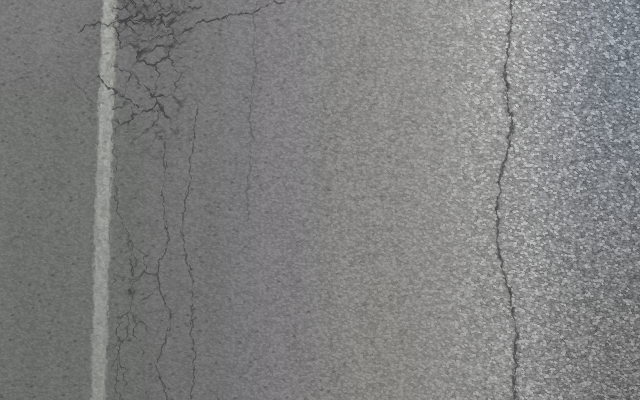
Reproduce this texture procedurally as a WebGL 1 fragment shader.

```glsl
precision highp float;
// Worn asphalt with a pale painted stripe, a web of cracks and one long fissure.
// Broad gradients set the light, cellular noise makes the grain and the web,
// and bent paths with layered-sine wobble trace the longer cracks.
uniform vec2 u_resolution;

vec2 hash2(vec2 p) {
  vec3 q = fract(p.xyx * vec3(0.1031, 0.103, 0.0973));
  q += dot(q, q.yzx + 33.33);
  return fract((q.xx + q.yz) * q.zy);
}

// Cellular noise: nearest distance, second distance, random value of the cell
vec3 cellular(vec2 p) {
  vec2 cell = floor(p), f = fract(p);
  vec3 best = vec3(8.0, 8.0, 0.0);
  for (int j = -1; j <= 1; j++) {
    for (int i = -1; i <= 1; i++) {
      vec2 o = vec2(float(i), float(j));
      vec2 h = hash2(cell + o + 50.0);
      float d = length(o + h - f);
      if (d < best.x) best = vec3(d, best.x, fract(h.x * 7.0 + h.y * 13.0));
      else best.y = min(best.y, d);
    }
  }
  return best;
}

float wobble(float t, float seed) {
  return 0.004 * sin(31.0 * t + seed) + 0.0028 * sin(73.0 * t + seed * 2.3)
       + 0.002 * sin(171.0 * t + seed * 4.1) + 0.001 * sin(390.0 * t + seed);
}

float bump(float x, float center, float width) {
  float d = (x - center) / width;
  return exp(-d * d);
}

// Soft coverage of a thin line at distance d
float stroke(float d, float width) {
  float soft = 0.001 + 0.4 / u_resolution.y;
  return 1.0 - smoothstep(width - soft, width + soft, abs(d));
}

float segment(vec2 p, vec2 a, vec2 b) {
  vec2 ab = b - a;
  return length(p - a - ab * clamp(dot(p - a, ab) / dot(ab, ab), 0.0, 1.0));
}

void main() {
  vec2 p = gl_FragCoord.xy / u_resolution.y;
  p.x *= 1.6 * u_resolution.y / u_resolution.x;
  float x = p.x, y = p.y;

  // Broad light across the road
  float light = 0.42 + 0.105 * smoothstep(0.3, 1.1, x) + 0.03 * y;
  light += (0.02 + 0.045 * y) * bump(x, 1.24, 0.15);
  light -= 0.055 * smoothstep(1.3, 1.6, x) + 0.03 * smoothstep(1.25, 1.5, x) * (1.0 - smoothstep(0.0, 0.5, y));
  light += 0.025 * (1.0 - smoothstep(0.1, 0.3, x)) * smoothstep(0.75, 0.95, y);
  light += 0.007 * sin(x * 47.0 + 2.0 * sin(y * 4.0)) * sin(x * 19.0 + y * 3.0);
  vec3 color = vec3(light);
  color += vec3(-0.006, 0.006, -0.008) * (1.0 - smoothstep(0.2, 0.5, x)) * (1.0 - smoothstep(0.6, 0.9, y));
  color += vec3(0.003, -0.003, 0.01) * bump(x, 0.68, 0.12);
  color += vec3(0.006, 0.002, -0.012) * bump(x, 0.95, 0.22) * (1.0 - 0.6 * y);
  color += vec3(-0.022, 0.0, 0.028) * smoothstep(1.25, 1.55, x) * smoothstep(0.1, 0.8, y);

  // Painted stripe with worn edges
  vec3 flake = cellular(p * vec2(90.0, 65.0));
  float stripe = abs(x - mix(0.246, 0.275, y * y * 0.4 + y * 0.6)) + 0.007 * (flake.z - 0.5);
  float paint = 1.0 - smoothstep(0.014, 0.023, stripe);
  color = mix(color, vec3(0.56, 0.57, 0.55) + 0.1 * y, paint * (0.65 + 0.35 * flake.z));

  // Stone grain, stronger towards the right
  vec3 fine = cellular(vec2(x + 0.3 * y, y) * vec2(135.0, 185.0));
  vec3 coarse = cellular(vec2(x - 0.2 * y, y) * vec2(75.0, 110.0) + 17.0);
  float rough = 0.065 + 0.055 * smoothstep(0.4, 1.0, x) + 0.11 * smoothstep(1.0, 1.4, x);
  color += rough * (0.8 * (fine.z - 0.5) + 0.7 * (0.48 - fine.x) + 0.3 * (0.48 - coarse.x));
  color += 0.08 * smoothstep(0.78, 0.95, fine.z) * smoothstep(1.0, 1.3, x) * (0.4 + 0.6 * y);
  color -= 0.07 * smoothstep(0.88, 0.96, coarse.z) * (1.0 - smoothstep(0.2, 0.5, coarse.x));

  // Web of cracks beside the stripe
  vec2 bent = p + vec2(wobble(y, 1.0), wobble(x, 3.0)) * 1.6 + 0.003 * (flake.z - 0.5);
  vec3 web = cellular(bent * vec2(21.0, 16.0));
  float broken = smoothstep(0.2, 0.6, 0.5 + 0.5 * sin(x * 41.0 + 3.0 * sin(y * 23.0)) * sin(y * 37.0 + x * 15.0));
  float beside = smoothstep(0.265, 0.295, x);
  float upper = beside * (1.0 - smoothstep(0.4, 0.52, x)) * smoothstep(0.58, 0.72, y);
  float lower = beside * (1.0 - smoothstep(0.35, 0.43, x)) * (1.0 - smoothstep(0.32, 0.5, y));
  float crack = stroke((web.y - web.x) * 0.03, 0.002) * (upper * (0.3 + 0.6 * broken) + lower * 0.75 * broken);
  vec3 shards = cellular(bent * vec2(22.0, 40.0) + 9.0);
  float smudge = beside * (1.0 - smoothstep(0.38, 0.52, x)) * smoothstep(0.86, 0.96, y);
  crack = max(crack, stroke((shards.y - shards.x) * 0.02, 0.002) * smudge * 0.75);

  // Long upright cracks
  float jag = x + 0.006 * (flake.z - 0.5);
  float pathA = 0.41 + 0.013 * cos((y - 0.2) * 27.0) * (1.0 - smoothstep(0.35, 0.5, y)) + wobble(y, 2.0) * 0.7;
  float pathB = 0.482 - 0.025 * bump(y, 0.44, 0.11) + 0.012 * smoothstep(0.6, 0.8, y) + wobble(y, 5.0) * 0.7;
  float pathC = 0.625 + 0.04 * (y - 0.6) + wobble(y, 7.0) * 0.8;
  float pathD = 0.285 + 0.05 * (1.0 - smoothstep(0.33, 0.55, y)) - 0.04 * (1.0 - smoothstep(0.08, 0.28, y)) + wobble(y, 9.0);
  crack = max(crack, stroke(jag - pathA, 0.0018) * (1.0 - smoothstep(0.6, 0.72, y)) * 0.7);
  crack = max(crack, stroke(jag - pathB, 0.0017) * (1.0 - smoothstep(0.72, 0.8, y)) * 0.65);
  crack = max(crack, stroke(jag - pathC, 0.0015) * smoothstep(0.35, 0.5, y) * 0.4);
  crack = max(crack, stroke(jag - pathD, 0.0015) * (1.0 - smoothstep(0.65, 0.75, y)) * 0.6);

  // Slanted cracks crossing the stripe
  float slant = y - 0.795 - 0.285 * x - wobble(x, 4.0) * 1.2 + 0.004 * (flake.z - 0.5);
  crack = max(crack, stroke(slant, 0.0022) * mix(0.2, 0.85, smoothstep(0.24, 0.45, x)) * (1.0 - smoothstep(0.68, 0.74, x)));
  crack = max(crack, stroke(segment(bent, vec2(0.19, 0.925), vec2(0.5, 0.975)), 0.0025) * 0.75);
  crack = max(crack, stroke(segment(bent, vec2(0.245, 0.8), vec2(0.335, 0.74)), 0.0025) * 0.85);
  crack = max(crack, stroke(segment(bent, vec2(0.177, 0.82), vec2(0.24, 0.72)), 0.0018) * 0.45);
  crack *= 0.4 + 0.6 * smoothstep(0.1, 0.5, coarse.z);
  color = mix(color, vec3(0.2, 0.2, 0.21), crack * 0.8) - 0.025 * smudge;

  // Main fissure with a soft dark rim
  float fissure = jag - 1.283 + 0.042 * bump(y, 0.45, 0.17) + 0.02 * bump(y, 0.83, 0.09)
                - 0.012 * bump(y, 0.16, 0.06) - wobble(y, 6.0) * 0.75;
  color -= 0.08 * bump(fissure, 0.0, 0.008);
  color = mix(color, vec3(0.25), stroke(fissure, 0.0027 + 0.001 * sin(y * 57.0)) * (0.45 + 0.35 * coarse.z));
  gl_FragColor = vec4(clamp(color, 0.0, 1.0), 1.0);
}
```
